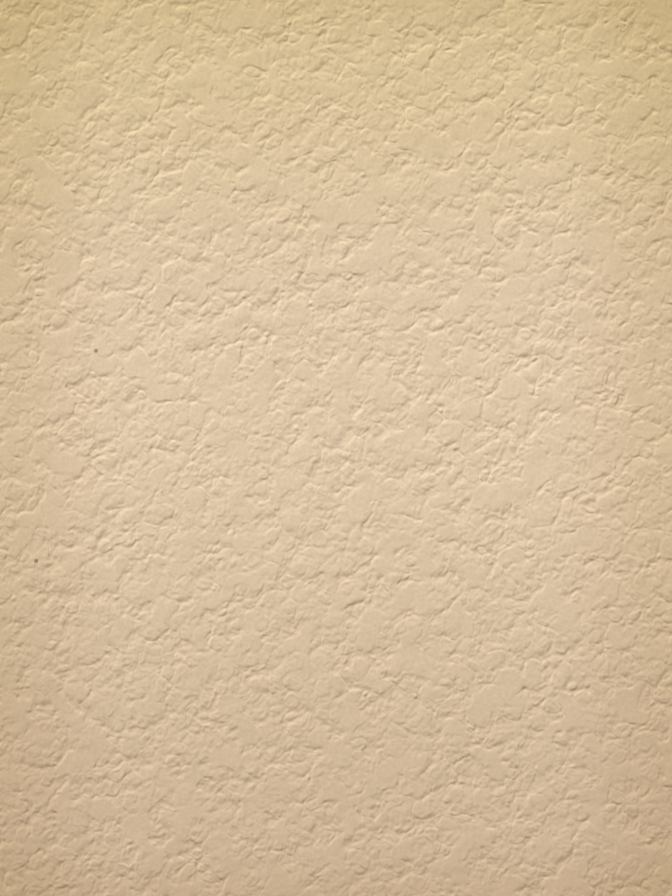
Give the GLSL for this texture, as a Shadertoy shader.

```glsl
// Cream wall with a stippled plaster finish under soft light from above.
// Gradient noise and rounded dabs build a height field of smears and grit;
// its slope along the light shades a vertical wash with darker borders.

const vec3 TOP_COLOR    = vec3(0.845, 0.757, 0.592);
const vec3 MIDDLE_COLOR = vec3(0.872, 0.782, 0.664);
const vec3 BOTTOM_COLOR = vec3(0.805, 0.708, 0.595);
const vec3 BORDER_TINT  = vec3(0.93, 0.91, 0.86);
const vec3 SHADOW_TINT  = vec3(0.92, 1.00, 1.10);

const vec2  LIGHT_DIR    = vec2(-0.35, 0.94);
const float SMEAR_SCALE  = 25.0;   // features per canvas width
const float DAB_SCALE    = 29.0;
const float CHIP_SCALE   = 60.0;
const float GRIT_SCALE   = 105.0;
const float SMEAR_HEIGHT = 0.42;
const float DAB_HEIGHT   = 0.50;
const float CHIP_HEIGHT  = 0.42;
const float GRIT_HEIGHT  = 0.36;
const float SWELL_HEIGHT = 0.32;
const float SLOPE_STEP   = 0.0016;
const float RELIEF       = 0.42;
const float GRAIN_SCALE  = 185.0;
const float GRAIN        = 0.035;
const float PIT_CELLS    = 9.0;
const float PIT_CHANCE   = 0.015;

float hash(vec2 p) {
    vec3 q = fract(p.xyx * vec3(0.1031, 0.1030, 0.0973));
    q += dot(q, q.yzx + 33.33);
    return fract((q.x + q.y) * q.z);
}

vec2 gradient(vec2 cell) {
    float angle = 6.28319 * hash(cell);
    return vec2(cos(angle), sin(angle));
}

float gradientNoise(vec2 p) {
    vec2 i = floor(p), f = p - i;
    vec2 u = f * f * f * (f * (f * 6.0 - 15.0) + 10.0);
    vec2 e = vec2(1.0, 0.0);
    float a = dot(gradient(i), f);
    float b = dot(gradient(i + e.xy), f - e.xy);
    float c = dot(gradient(i + e.yx), f - e.yx);
    float d = dot(gradient(i + e.xx), f - e.xx);
    return mix(mix(a, b, u.x), mix(c, d, u.x), u.y);
}

// Rounded flat-topped dabs of random size, one per cell.
float dabs(vec2 p) {
    vec2 cell = floor(p);
    float height = 0.0;
    for (int y = -1; y <= 1; y++) {
        for (int x = -1; x <= 1; x++) {
            vec2 c = cell + vec2(x, y);
            vec2 center = c + vec2(hash(c + 11.0), hash(c + 57.0));
            float radius = mix(0.28, 0.85, hash(c + 83.0));
            float top = mix(0.5, 1.0, hash(c + 131.0));
            float d = length(p - center);
            height = max(height, top * (1.0 - smoothstep(radius - 0.28, radius, d)));
        }
    }
    return height;
}

// Height of the plaster: smooth smears and dabs over a rough ground.
float plasterHeight(vec2 p) {
    // Lean the features slightly along the rising diagonal.
    vec2 q = mat2(0.82, -0.57, 0.57, 0.82) * p + 7.0;
    q.x *= 0.9;
    q += 0.007 * vec2(gradientNoise(q * 33.0), gradientNoise(q * 33.0 + 40.0));

    float coat = gradientNoise(q * SMEAR_SCALE)
               + 0.4 * gradientNoise(q * SMEAR_SCALE * 2.1 + 13.0)
               + 0.25 * gradientNoise(q * 7.0 + 5.0);
    float smear = smoothstep(0.06, 0.30, coat);
    float dab = dabs(q * DAB_SCALE);
    float rough = (1.0 - 0.85 * smear) * (1.0 - 0.5 * dab);

    float chips = dabs(q * CHIP_SCALE + 29.0);
    float grit = gradientNoise(q * GRIT_SCALE + 3.0)
               + 0.6 * gradientNoise(q * GRIT_SCALE * 1.7 + 61.0);
    float layer = SMEAR_HEIGHT * smear + DAB_HEIGHT * dab * (1.0 - 0.6 * smear);
    float swell = SWELL_HEIGHT * gradientNoise(q * 22.0 + 90.0);
    return layer + swell + rough * (CHIP_HEIGHT * chips + GRIT_HEIGHT * grit);
}

// Rare small dark pits, at most one per cell.
float pits(vec2 p) {
    vec2 cell = floor(p * PIT_CELLS);
    vec2 jitter = vec2(hash(cell + 11.0), hash(cell + 57.0));
    vec2 center = (cell + 0.2 + 0.6 * jitter) / PIT_CELLS;
    float radius = mix(0.002, 0.005, hash(cell + 83.0));
    float present = step(hash(cell + 101.0), PIT_CHANCE);
    return present * (1.0 - smoothstep(0.4 * radius, radius, length(p - center)));
}

// Broad colour of the lit wall, before relief.
vec3 wallColor(vec2 uv) {
    vec3 color = mix(BOTTOM_COLOR, MIDDLE_COLOR, smoothstep(0.0, 0.58, uv.y));
    color = mix(color, TOP_COLOR, smoothstep(0.62, 1.0, uv.y));
    float side = smoothstep(0.30, 0.52, abs(uv.x - 0.5));
    float ends = smoothstep(0.42, 0.52, abs(uv.y - 0.5));
    float border = clamp(0.7 * side + 0.5 * ends, 0.0, 1.0);
    return color * mix(vec3(1.0), BORDER_TINT, border);
}

void mainImage(out vec4 fragColor, in vec2 fragCoord) {
    vec2 uv = fragCoord / iResolution.xy;
    vec2 p = fragCoord / iResolution.x;

    // Slope facing the light is bright, slope facing away is dark.
    vec2 offset = SLOPE_STEP * LIGHT_DIR;
    float slope = plasterHeight(p - offset) - plasterHeight(p + offset);
    float shade = RELIEF * slope * (slope < 0.0 ? 1.0 : 0.7);
    shade = clamp(shade + GRAIN * gradientNoise(p * GRAIN_SCALE), -0.28, 0.12);

    vec3 color = wallColor(uv);
    color *= 1.0 + shade * mix(vec3(1.0), SHADOW_TINT, step(shade, 0.0));
    color *= 1.0 - 0.28 * pits(p);
    fragColor = vec4(color, 1.0);
}
```
